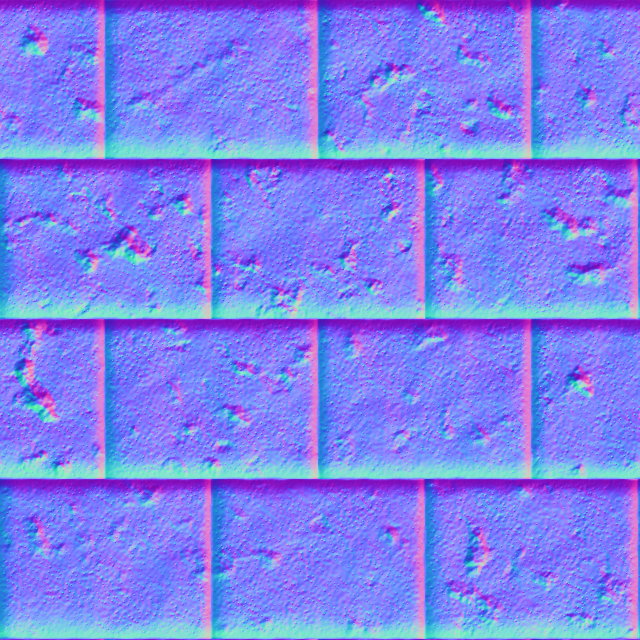
This texture map is drawn by a WebGL 1 fragment shader. Its source:

```glsl
precision highp float;
// Tangent-space normal map of rough stone blocks in running bond, 3 across and 4 down.
// Each block sums analytic bevel slopes with finite differences of a layered noise
// relief; the slope becomes a unit normal, stored with green pointing down.
uniform vec2 u_resolution;

const vec2 BLOCKS = vec2(3.0, 4.0);
const vec2 JOINT_SHIFT = vec2(0.003, -0.002);
const float GROOVE = 0.004;
const float STEP = 0.0008;

float hash(vec2 p) {
  vec3 h = fract(vec3(p.xyx) * 0.1031);
  h += dot(h, h.yzx + 33.33);
  return fract((h.x + h.y) * h.z);
}

vec2 hash2(vec2 p) {
  return vec2(hash(p), hash(p + 57.3));
}

float cornerRamp(vec2 corner, vec2 offset) {
  return dot(hash2(corner) * 2.0 - 1.0, offset);
}

// Gradient noise around one half, with a quintic fade for smooth slopes
float noise(vec2 p) {
  vec2 i = floor(p);
  vec2 f = fract(p);
  vec2 u = f * f * f * (f * (f * 6.0 - 15.0) + 10.0);
  vec2 e = vec2(1.0, 0.0);
  float low = mix(cornerRamp(i, f), cornerRamp(i + e, f - e), u.x);
  float high = mix(cornerRamp(i + e.yx, f - e.yx), cornerRamp(i + 1.0, f - 1.0), u.x);
  return 0.5 + 0.8 * mix(low, high, u.y);
}

vec2 turn(vec2 p, float angle) {
  float c = cos(angle);
  float s = sin(angle);
  return vec2(c * p.x - s * p.y, s * p.x + c * p.y);
}

float fractal(vec2 p) {
  float sum = 0.0;
  float weight = 0.54;
  for (int i = 0; i < 4; i++) {
    sum += weight * noise(p);
    p = turn(p, 0.65) * 2.03 + 7.7;
    weight *= 0.44;
  }
  return sum;
}

// Round specks of random size, at most one to a cell
float specks(vec2 p, float share) {
  vec2 cell = floor(p);
  vec2 centre = 0.5 + (hash2(cell) - 0.5) * 0.4;
  float radius = mix(0.18, 0.36, hash(cell + 11.0));
  float present = step(hash(cell + 23.0), share);
  return present * (1.0 - smoothstep(0.0, radius, length(fract(p) - centre)));
}

// Height of one block face: swells, ragged chips, dents and sandy grain
float relief(vec2 p, vec2 seed, float wear) {
  vec2 q = p + seed;
  float swell = fractal(turn(q, 0.4) * 9.0) * 0.026;
  float chips = smoothstep(0.52, 0.84, fractal(turn(q, 0.9) * 17.0 + 5.0)) * 0.023;
  float dents = smoothstep(0.56, 0.86, fractal(turn(q, 0.3) * 22.0 + 60.0)) * 0.012;
  float patches = mix(0.4, 1.4, noise(q * 14.0 + 90.0));
  float sand = noise(turn(q, 0.7) * 150.0) * 0.0022;
  float grit = specks(turn(q, 0.5) * 120.0, 0.5) + specks(turn(q, 1.2) * 85.0, 0.3);
  return swell + (chips - dents) * wear + (sand - grit * 0.0011) * patches;
}

vec2 reliefSlope(vec2 p, vec2 seed, float wear) {
  vec2 e = vec2(STEP, 0.0);
  float dx = relief(p + e.xy, seed, wear) - relief(p - e.xy, seed, wear);
  float dy = relief(p + e.yx, seed, wear) - relief(p - e.yx, seed, wear);
  return vec2(dx, dy) / (2.0 * STEP);
}

// Steepness at a distance from an edge, flat in the groove and worn along it
float bevel(float dist, float along, float reach, float steep, float seed) {
  float worn = noise(vec2(along * 32.0, seed + 0.5));
  float d = dist + (noise(vec2(along * 45.0, seed + 9.5)) - 0.5) * 0.003;
  float t = d / (reach * mix(0.7, 1.3, worn));
  return steep * mix(1.1, 0.85, worn) * exp(-t * t) * smoothstep(-0.001, GROOVE, d);
}

vec2 bevelSlope(vec2 p, vec2 size, float seed) {
  float left = bevel(p.x, p.y, 0.016, 1.15, seed);
  float right = bevel(size.x - p.x, p.y, 0.012, 1.6, seed + 20.0);
  float bottom = bevel(p.y, p.x, 0.023, 1.4, seed + 40.0);
  float top = bevel(size.y - p.y, p.x, 0.016, 2.2, seed + 60.0);
  return vec2(left - right, bottom - top);
}

vec3 encodeNormal(vec2 slope) {
  vec3 n = normalize(vec3(-slope, 1.0));
  return vec3(n.x, -n.y, n.z) * 0.5 + 0.5;
}

void main() {
  vec2 uv = gl_FragCoord.xy / u_resolution + JOINT_SHIFT;

  // Running bond: every other course moves by half a block
  vec2 grid = uv * BLOCKS;
  grid.x += 0.5 * mod(floor(grid.y), 2.0);
  vec2 id = mod(floor(grid), BLOCKS);
  vec2 size = 1.0 / BLOCKS;
  vec2 local = fract(grid) * size;

  // Each block has its own noise region and amount of wear
  vec2 seed = 1.0 + id * vec2(1.37, 1.73) + hash(id + 3.0);
  float wear = mix(0.5, 1.3, hash(id + 17.0));

  // Relief fades out inside the joints
  vec2 inset = min(local, size - local);
  float face = smoothstep(0.0, 0.014, min(inset.x, inset.y));
  vec2 slope = reliefSlope(local, seed, wear) * mix(0.3, 1.0, face);
  slope += bevelSlope(local, size, 11.0 * id.x + 37.0 * id.y);
  gl_FragColor = vec4(encodeNormal(slope), 1.0);
}
```
